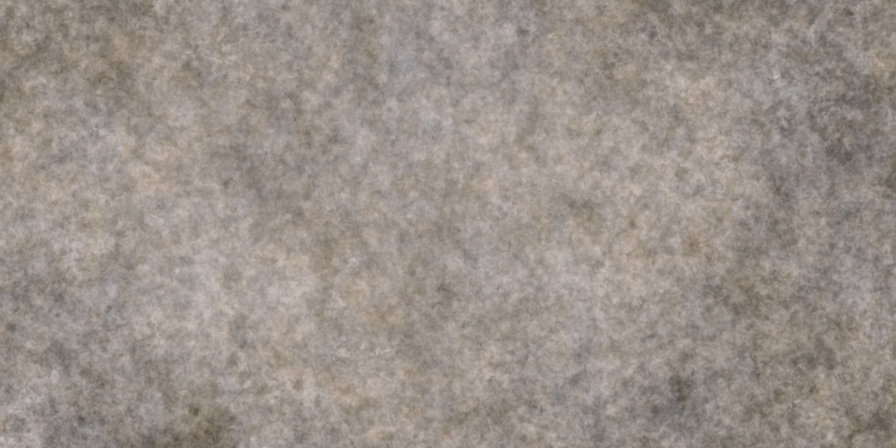
Reproduce this texture procedurally as a WebGL 2 fragment shader.

```glsl
#version 300 es
precision highp float;
// Weathered concrete: a pale worn middle with darker, damp-looking borders.
// Layers of fractal noise give clouds, mottling and grain; scattered cells
// add chips and pits, ridged noise adds hairline cracks, segments add scuffs.

uniform vec2 u_resolution;
out vec4 fragColor;

const vec3 DARK_STONE = vec3(0.48, 0.45, 0.42);
const vec3 PALE_STONE = vec3(0.71, 0.67, 0.65);
const vec3 WARM_TINT = vec3(0.022, 0.004, -0.024);
const mat2 OCTAVE_TURN = mat2(0.8, 0.6, -0.6, 0.8);

// Integer hash of a lattice cell, result in 0..1
float hash(vec2 cell, float seed) {
    uvec3 v = uvec3(ivec3(vec3(cell, seed)));
    uint h = v.x * 1597u ^ v.y * 51749u ^ v.z * 3571u;
    h = (h ^ (h >> 15)) * 73244475u;
    h = (h ^ (h >> 13)) * 48271237u;
    h ^= h >> 16;
    return float(h & 65535u) / 65535.0;
}

float noise(vec2 p, float seed) {
    vec2 cell = floor(p), f = fract(p);
    f = f * f * (3.0 - 2.0 * f);
    float low = mix(hash(cell, seed), hash(cell + vec2(1, 0), seed), f.x);
    float high = mix(hash(cell + vec2(0, 1), seed), hash(cell + vec2(1, 1), seed), f.x);
    return mix(low, high, f.y);
}

// Fractal noise centred on zero
float fbm(vec2 p, int octaves, float gain, float seed) {
    float sum = 0.0, total = 0.0, amplitude = 1.0;
    for (int i = 0; i < octaves; i++) {
        sum += amplitude * (noise(p, seed + float(i)) - 0.5);
        total += amplitude;
        amplitude *= gain;
        p = OCTAVE_TURN * p * 2.03 + 17.3;
    }
    return sum / total;
}

// Soft irregular spots, one possible spot per cell
float spots(vec2 p, float density, float softness, float seed) {
    vec2 home = floor(p);
    float cover = 0.0;
    for (int y = -1; y <= 1; y++) {
        for (int x = -1; x <= 1; x++) {
            vec2 cell = home + vec2(x, y);
            vec2 centre = cell + vec2(hash(cell, seed), hash(cell, seed + 1.0));
            float radius = mix(0.12, 0.42, pow(hash(cell, seed + 2.0), 2.0));
            float stretch = mix(0.7, 1.4, hash(cell, seed + 3.0));
            float d = length((p - centre) * vec2(stretch, 1.0 / stretch));
            float strength = mix(0.4, 1.0, hash(cell, seed + 4.0));
            float present = step(hash(cell, seed + 5.0), density);
            float spot = 1.0 - smoothstep(radius * (1.0 - softness), radius * (1.0 + softness), d);
            cover = max(cover, present * strength * spot);
        }
    }
    return cover;
}

// Thin dark lines along the zero crossings of noise, broken into pieces
float cracks(vec2 p, float width, float seed) {
    float line = 1.0 - smoothstep(0.0, width, abs(fbm(p, 4, 0.55, seed)));
    return line * smoothstep(0.54, 0.75, noise(p * 1.7, seed + 9.0));
}

// Pale, nearly level scuffs, tapered towards their ends
float scuffs(vec2 p, float aspect) {
    float cover = 0.0;
    for (int i = 0; i < 7; i++) {
        vec2 id = vec2(i, 3);
        vec2 centre = vec2(hash(id, 80.0) * aspect, hash(id, 81.0));
        float slope = mix(-0.3, 0.4, hash(id, 82.0));
        float halfLength = mix(0.04, 0.11, hash(id, 83.0));
        vec2 q = p - centre;
        float taper = 1.0 - smoothstep(0.3, 1.0, abs(q.x) / halfLength);
        float across = abs(q.y - slope * q.x);
        cover = max(cover, taper * (1.0 - smoothstep(0.001, 0.008, across)));
    }
    return cover;
}

void main() {
    vec2 uv = gl_FragCoord.xy / u_resolution;
    float aspect = u_resolution.x / u_resolution.y;
    vec2 p = vec2(uv.x * aspect, uv.y);

    // Ragged coordinates for everything with an outline
    vec2 ragged = p + 0.028 * vec2(fbm(p * 38.0, 3, 0.7, 10.0), fbm(p * 38.0, 3, 0.7, 20.0));

    // Broad shading
    float border = smoothstep(0.2, 0.95, length((uv - vec2(0.42, 0.58)) * vec2(1.5, 1.1)));
    float clouds = fbm(p * 3.2 + 4.0, 5, 0.6, 30.0);
    float damp = smoothstep(0.03, 0.22, fbm(ragged * 2.6 + 9.0, 5, 0.55, 35.0) + 0.08 * border);

    // Mottling and grain
    float mottle = fbm(ragged * 15.0, 4, 0.7, 40.0);
    float grain = fbm(p * 48.0, 3, 0.95, 50.0);
    float tone = 0.72 - 0.42 * border + 0.8 * clouds - 0.24 * damp;
    tone += 0.95 * mottle + mix(1.0, 1.45, border) * grain;

    // Chips, pits, cracks and scuffs
    float wear = smoothstep(-0.2, 0.15, grain);
    tone += 0.20 * spots(ragged * 11.0, 0.28, 0.35, 60.0) * wear;
    tone += 0.22 * spots(ragged * 34.0, 0.22, 0.4, 90.0);
    tone -= 0.36 * spots(ragged * 15.0 + 5.0, 0.10, 0.45, 70.0);
    tone -= 0.30 * spots(ragged * 42.0 + 3.0, 0.17, 0.4, 100.0);
    tone -= 0.22 * cracks(ragged * 7.0, 0.014, 110.0);
    tone += 0.26 * scuffs(ragged, aspect) * wear;

    // Stone colour with faint warm and cool stains
    float warmth = 2.2 * fbm(p * 4.5 + 2.0, 4, 0.6, 120.0) + 1.6 * fbm(ragged * 24.0, 2, 0.6, 130.0);
    vec3 colour = mix(DARK_STONE, PALE_STONE, clamp(tone, -0.5, 1.25));
    fragColor = vec4(colour + WARM_TINT * warmth, 1.0);
}
```
